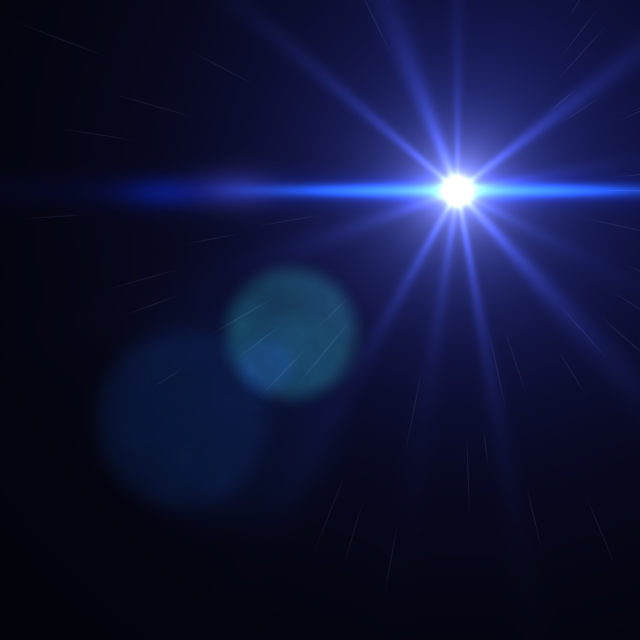
Give the GLSL for this background, as a three.js fragment shader.

```glsl
// Blue star flare with tapered rays, a horizontal streak and soft lens ghosts on a dark sky.
varying vec2 vUv;

const vec2 STAR = vec2(0.715, 0.702);
const vec3 NIGHT = vec3(0.008, 0.008, 0.030);
const vec3 RAY_BLUE = vec3(0.20, 0.27, 0.72);
const vec3 STREAK_BLUE = vec3(0.10, 0.38, 0.80);

float hash(vec2 p) {
  p = fract(p * vec2(123.34, 345.45));
  p += dot(p, p + 34.35);
  return fract(p.x * p.y);
}

float noise(vec2 p) {
  vec2 i = floor(p);
  vec2 f = fract(p);
  f = f * f * (3.0 - 2.0 * f);
  float low = mix(hash(i), hash(i + vec2(1.0, 0.0)), f.x);
  float high = mix(hash(i + vec2(0.0, 1.0)), hash(i + vec2(1.0, 1.0)), f.x);
  return mix(low, high, f.y);
}

float fbm(vec2 p) {
  float sum = 0.0;
  float weight = 0.5;
  for (int i = 0; i < 4; i++) {
    sum += weight * noise(p);
    p = p * 2.03 + 7.1;
    weight *= 0.5;
  }
  return sum;
}

float bell(float x) {
  return exp(-x * x);
}

// Beam leaving the star, widening and fading with distance
float ray(vec2 p, float degrees, float spread, float reach) {
  float a = radians(degrees);
  vec2 dir = vec2(cos(a), sin(a));
  float along = dot(p, dir);
  float across = dot(p, vec2(-dir.y, dir.x));
  float width = 0.003 + spread * max(along, 0.0);
  return bell(across / width) * exp(-max(along, 0.0) / reach) * smoothstep(0.0, 0.03, along);
}

// Soft disc with a mottled interior
float ghost(vec2 p, vec2 center, float radius, float softness) {
  float d = length(p - center);
  float disc = 1.0 - smoothstep(radius - softness, radius + softness, d);
  return disc * (0.78 + 0.45 * fbm(p * 17.0));
}

// Thin scratches pointing away from the star, one per angular sector
float scratches(vec2 p, float sectors, float seed) {
  float r = length(p);
  float turn = (atan(p.y, p.x) / 6.2831853 + 0.5) * sectors;
  float id = floor(turn);
  float offset = fract(turn) - 0.3 - 0.4 * hash(vec2(id, seed));
  float across = offset * 6.2831853 * r / sectors;
  float start = 0.16 + 0.42 * hash(vec2(id, seed + 3.7));
  float span = 0.06 + 0.12 * hash(vec2(id, seed + 8.2));
  float t = (r - start) / span;
  float segment = smoothstep(0.0, 0.4, t) * (1.0 - smoothstep(0.5, 1.0, t));
  return bell(across / 0.0011) * segment * step(0.45, hash(vec2(id, seed + 5.3)));
}

vec3 starGlow(float d) {
  vec3 color = vec3(0.085, 0.105, 0.38) * exp(-d / 0.29);
  color += vec3(0.50, 0.55, 0.75) * exp(-d / 0.07);
  color += vec3(0.45) * exp(-d / 0.03);
  return color + vec3(1.0) * bell(d / 0.019);
}

float starRays(vec2 p) {
  float sum = 0.75 * ray(p, 139.5, 0.040, 0.18);
  sum += 0.70 * ray(p, 111.0, 0.075, 0.20);
  sum += 0.45 * ray(p, 90.0, 0.030, 0.16);
  sum += 0.75 * ray(p, 37.5, 0.050, 0.20);
  sum += 0.30 * ray(p, 10.0, 0.045, 0.16);
  sum += 0.30 * ray(p, -28.0, 0.050, 0.14);
  sum += 0.80 * ray(p, -48.0, 0.065, 0.18);
  sum += 0.85 * ray(p, -80.0, 0.035, 0.16);
  sum += 0.55 * ray(p, -98.5, 0.045, 0.14);
  sum += 0.80 * ray(p, -119.0, 0.045, 0.14);
  return sum + 0.40 * ray(p, -160.0, 0.070, 0.17);
}

vec3 streak(vec2 p) {
  float x = abs(p.x);
  vec3 color = STREAK_BLUE * bell(p.y / 0.010) * (1.0 - smoothstep(0.10, 0.42, x));
  color += vec3(0.03, 0.07, 0.38) * bell(p.y / 0.024) * exp(-x / 0.33);
  color += vec3(0.0, 0.04, 0.24) * bell(length((p + vec2(0.461, 0.004)) / vec2(0.065, 0.024)));
  return color + vec3(0.09, 0.09, 0.22) * bell(length((p + vec2(0.345, -0.003)) / vec2(0.062, 0.032)));
}

void main() {
  vec2 p = vUv - STAR;

  // Sky and star
  vec3 color = NIGHT + vec3(0.022, 0.027, 0.10) * bell(length(vUv - vec2(0.82, 0.82)) / 0.45);
  color += starGlow(length(p)) + RAY_BLUE * starRays(p) + streak(p);

  // Lens ghosts
  color += vec3(0.008, 0.037, 0.080) * ghost(vUv, vec2(0.285, 0.345), 0.135, 0.025);
  color += vec3(0.007, 0.026, 0.060) * ghost(vUv, vec2(0.355, 0.355), 0.175, 0.045);
  color += vec3(0.045, 0.190, 0.175) * ghost(vUv, vec2(0.456, 0.479), 0.100, 0.022);
  color += vec3(0.020, 0.030, 0.110) * ghost(vUv, vec2(0.417, 0.427), 0.040, 0.016);

  // Faint scratches
  color += vec3(0.055, 0.055, 0.065) * (scratches(p, 61.0, 1.3) + scratches(p, 43.0, 6.9));

  gl_FragColor = vec4(min(color, vec3(1.0)), 1.0);
}
```
